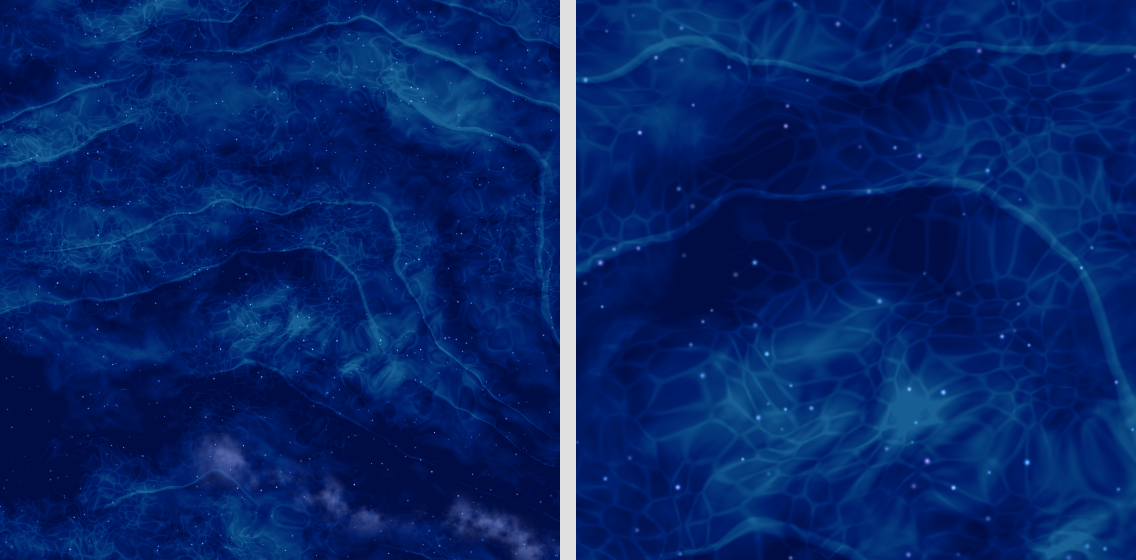
Left, the full canvas; right, a detail of the centre.
Reproduce this texture procedurally as a Shadertoy shader.

```glsl
// Deep blue poured paint: arched flow layers crossed by thin teal veins,
// laced with small cells, pale mist near the bottom and scattered specks.
// One scalar tone is summed from warped noise, then mapped to a blue ramp.

float hash(vec2 p) {
    return fract(sin(dot(p, vec2(127.1, 311.7))) * 43758.5453);
}

vec2 hash2(vec2 p) {
    return vec2(hash(p), hash(p + 57.3));
}

float noise(vec2 p) {
    vec2 i = floor(p), f = fract(p);
    f = f * f * (3.0 - 2.0 * f);
    float low = mix(hash(i), hash(i + vec2(1, 0)), f.x);
    float high = mix(hash(i + vec2(0, 1)), hash(i + vec2(1, 1)), f.x);
    return mix(low, high, f.y);
}

float fbm(vec2 p, int octaves) {
    float sum = 0.0, weight = 0.5, total = 0.0;
    for (int i = 0; i < octaves; i++) {
        sum += weight * noise(p);
        total += weight;
        weight *= 0.55;
        p = mat2(0.8, 0.6, -0.6, 0.8) * p * 2.03 + 11.7;
    }
    return sum / total;
}

float bell(float x, float width) {
    return exp(-x * x / (width * width));
}

// Nearest and second nearest distance to jittered cell centres
vec2 cells(vec2 p) {
    vec2 i = floor(p), f = fract(p), best = vec2(8.0);
    for (int y = -1; y <= 1; y++)
    for (int x = -1; x <= 1; x++) {
        vec2 g = vec2(x, y);
        float d = length(g + hash2(i + g) - f);
        best = d < best.x ? vec2(d, best.x) : vec2(best.x, min(best.y, d));
    }
    return best;
}

// Layer height: constant along arches that fall away on both sides
float layerHeight(vec2 p) {
    float d = p.x - (0.33 + 0.33 * p.y);
    float rightSlope = 0.45 + 0.5 * bell(p.y - 0.38, 0.2);
    float slope = mix(0.3, rightSlope, smoothstep(-0.1, 0.1, d));
    return p.y + slope * (sqrt(d * d + 0.003) - 0.05);
}

// Tone of a vein: crisp line, soft glow above, shadow below
float veinTone(float d, float width, float glow) {
    float line = 1.0 - smoothstep(width * 0.5, width * 0.5 + 0.0022, abs(d));
    float above = smoothstep(-0.002, 0.003, d) * exp(-max(d, 0.0) / 0.035);
    float below = (1.0 - smoothstep(-0.003, 0.001, d)) * exp(min(d, 0.0) / 0.02);
    return 0.2 * line + glow * above - 0.1 * below;
}

vec3 blueRamp(float tone) {
    const vec3 blues[6] = vec3[6](vec3(0.0, 0.05, 0.27), vec3(0.0, 0.09, 0.36),
        vec3(0.0, 0.12, 0.43), vec3(0.01, 0.18, 0.46),
        vec3(0.02, 0.24, 0.49), vec3(0.09, 0.37, 0.58));
    const float stops[6] = float[6](0.22, 0.39, 0.50, 0.59, 0.71, 0.92);
    vec3 color = blues[0];
    for (int i = 1; i < 6; i++)
        color = mix(color, blues[i], clamp((tone - stops[i - 1]) / (stops[i] - stops[i - 1]), 0.0, 1.0));
    return color;
}

vec3 specks(vec2 p, float density, float count) {
    vec2 id = floor(p * count);
    vec2 center = (id + 0.15 + 0.7 * hash2(id + 3.1)) / count;
    float radius = mix(0.0008, 0.0015, hash(id + 8.4));
    float lit = step(hash(id + 21.7), density) * mix(0.25, 0.8, hash(id + 5.9));
    vec3 tint = mix(vec3(0.4, 0.8, 0.95), vec3(0.9, 0.75, 0.95), hash(id + 14.2));
    return tint * lit * bell(length(p - center), radius);
}

void mainImage(out vec4 fragColor, in vec2 fragCoord) {
    vec2 p = fragCoord / iResolution.xy;
    vec2 warp = vec2(fbm(p * 5.0, 4), fbm(p * 5.0 + 31.0, 4)) - 0.5;
    float h = layerHeight(p + 0.10 * warp);
    vec2 flow = vec2(p.x, h) + 0.06 * warp;

    // Broad light and dark layers
    float tone = 0.41 + 0.9 * (fbm(flow * vec2(4.0, 9.0), 5) - 0.5);
    tone += 0.14 * bell(h - 0.9, 0.13) + 0.06 * bell(h - 0.6, 0.1) - 0.2 * bell(h - 0.31, 0.11);
    float pool = (1.0 - smoothstep(0.02, 0.13, p.y + 0.2 * warp.y)) * (1.0 - smoothstep(0.42, 0.6, p.x));
    tone += 0.22 * pool;

    // Fine curdled grain and lacy cells
    vec2 curl = p + 0.03 * (vec2(noise(p * 24.0), noise(p * 24.0 + 9.0)) - 0.5) + 0.05 * warp;
    tone += 0.5 * (fbm(curl * vec2(34.0, 42.0), 4) - 0.5);
    vec2 small = cells(curl * vec2(58.0, 72.0));
    float lace = smoothstep(0.42, 0.6, fbm(p * 7.0 + 17.0, 3));
    tone += lace * (0.13 * (1.0 - smoothstep(0.0, 0.3, small.y - small.x)) - 0.05);
    vec2 large = cells(curl * 21.0);
    float rings = max(pool, smoothstep(0.52, 0.62, fbm(p * 6.0 + 43.0, 3)));
    tone += rings * (0.09 * bell(large.x - 0.38, 0.06) - 0.07 * bell(large.x - 0.28, 0.06));

    // Veins: layer height, line width, glow
    const vec3 veins[7] = vec3[7](vec3(0.14, 0.004, 0.08), vec3(0.375, 0.004, 0.03),
        vec3(0.56, 0.004, 0.10), vec3(0.66, 0.003, 0.07), vec3(0.87, 0.007, 0.13),
        vec3(0.96, 0.005, 0.22), vec3(1.06, 0.003, 0.10));
    for (int i = 0; i < 7; i++) {
        float seed = float(i) * 9.0;
        float wander = 0.05 * (noise(p * 8.0 + seed) - 0.5);
        float shown = smoothstep(0.2, 0.4, noise(p * 3.5 + seed + 4.0));
        tone += shown * veinTone(h - veins[i].x + wander, veins[i].y, veins[i].z);
    }
    float sideCurve = p.x - 0.955 - 0.8 * pow(p.y - 0.62, 2.0) + 0.12 * warp.x;
    tone += bell(p.y - 0.58, 0.14) * veinTone(sideCurve, 0.008, 0.15);

    // Slanted smear across the middle
    vec2 s = p - vec2(0.56, 0.40) + 0.1 * warp;
    float smear = bell(dot(s, vec2(0.93, -0.36)), 0.2) * bell(dot(s, vec2(0.36, 0.93)), 0.065);
    vec2 slant = vec2(dot(curl, vec2(0.64, 0.77)) * 9.0, dot(curl, vec2(-0.77, 0.64)) * 30.0);
    tone += 0.6 * smear * smoothstep(0.35, 0.75, fbm(slant, 4));

    // Pale mauve mist drifting down to the right
    vec3 color = blueRamp(tone);
    float drift = p.y + 0.27 * (p.x - 0.4) - 0.165 + 0.12 * warp.y;
    float mist = bell(drift, 0.03) * smoothstep(0.33, 0.4, p.x) * smoothstep(0.42, 0.75, fbm(p * 17.0 + 6.0, 5));
    color = mix(color, vec3(0.36, 0.43, 0.70), 0.9 * mist);

    // Bright specks in two sizes of scatter
    color += specks(p, 0.12 + 0.25 * smear, 42.0) + 0.7 * specks(p + 0.37, 0.1, 67.0);
    fragColor = vec4(clamp(color, 0.0, 1.0), 1.0);
}
```
